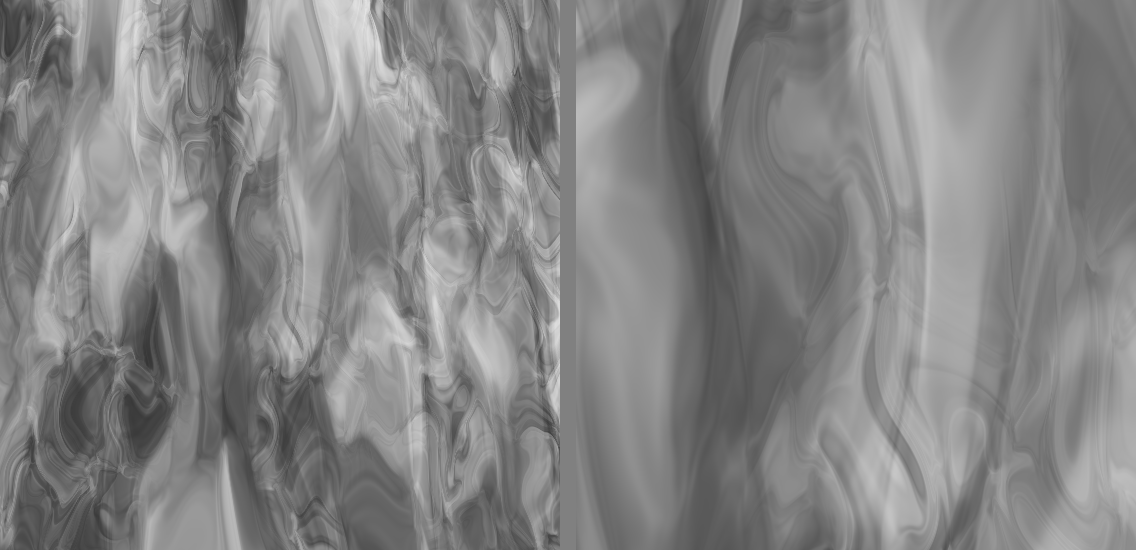
Left: the whole. Right: its middle third, enlarged.
Reproduce this texture procedurally as a Shadertoy shader.

```glsl
// Grey, smoke-like curtain of vertical streaks with turbulent columns.
// Stretched gradient noise is sampled through layered domain warps: a gentle
// warp gives the long drapes, a strong one the curled wisps and dark creases.

float hash(vec2 cell) {
    return fract(sin(dot(cell, vec2(127.1, 311.7))) * 43758.5453);
}

// Slope of a random unit gradient at a lattice corner
float corner(vec2 cell, vec2 offset) {
    float angle = 6.28318 * hash(cell);
    return dot(vec2(cos(angle), sin(angle)), offset);
}

float noise(vec2 p) {
    vec2 i = floor(p), f = fract(p);
    vec2 u = f * f * f * (f * (f * 6.0 - 15.0) + 10.0);
    vec2 e = vec2(1.0, 0.0);
    return mix(mix(corner(i, f), corner(i + e.xy, f - e.xy), u.x),
               mix(corner(i + e.yx, f - e.yx), corner(i + e.xx, f - e.xx), u.x), u.y);
}

float fbm(vec2 p, float gain) {
    float sum = 0.0, amplitude = 1.0;
    for (int i = 0; i < 5; i++) {
        sum += amplitude * noise(p);
        p = p * 1.83 + vec2(17.3, 9.7);
        amplitude *= gain;
    }
    return sum;
}

// Pushes a point around by ever finer noise, like smoke carried by eddies
vec2 swirl(vec2 p, vec2 frequency, float strength) {
    for (int i = 0; i < 4; i++) {
        vec2 s = p * frequency + float(i) * 5.3;
        p += strength * vec2(noise(s + 31.7), noise(s + 74.2)) / frequency;
        frequency *= 1.7;
    }
    return p;
}

void mainImage(out vec4 fragColor, in vec2 fragCoord) {
    vec2 uv = fragCoord / iResolution.xy;

    // Streaks fan out slightly towards the bottom
    vec2 p = vec2((uv.x - 0.4) / (1.0 + 0.3 * (1.0 - uv.y)), uv.y);

    // Long calm drapes
    vec2 calm = swirl(p, vec2(11.0, 3.0), 0.6);
    float drape = fbm(calm * vec2(13.0, 2.3) + 3.4, 0.62);

    // Curled wisps, confined to uneven upright columns
    vec2 curled = swirl(p, vec2(17.0, 7.0), 0.95);
    float wisp = fbm(curled * vec2(19.0, 7.0) + 52.6, 0.66);
    float rough = smoothstep(-0.3, 0.2, noise(calm * vec2(5.5, 1.6) + 7.6));

    // Small dark creases between the wisps
    float crease = smoothstep(0.15, 0.5, noise(curled * vec2(33.0, 13.0) + 90.3));

    // Broad light and shade, in two sizes
    float broad = noise(calm * vec2(3.2, 1.5) + 21.3)
                + 0.55 * noise(calm * vec2(6.7, 2.4) + 63.8);

    float tone = 0.58 + 0.4 * broad + 0.31 * drape + 0.06 * (uv.y - 0.5);
    tone += rough * (0.28 * wisp - 0.13 * crease);

    // Soft limits keep the darkest and brightest spots grey
    tone = 0.57 + 0.42 * tanh((tone - 0.57) / 0.4);
    fragColor = vec4(vec3(tone), 1.0);
}
```
